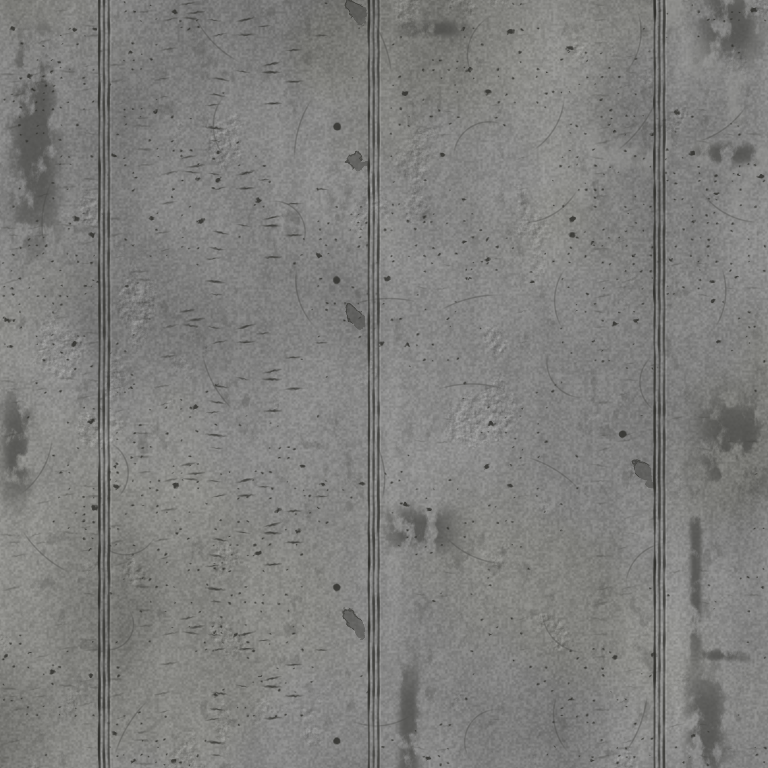
Write a Shadertoy shader that draws this texture.

```glsl
const vec3 CONCRETE = vec3(0.506, 0.506, 0.503);
const vec3 STAIN = vec3(0.285, 0.285, 0.275);
const vec3 PIT = vec3(0.17, 0.17, 0.155);
const vec3 CHALK = vec3(0.60, 0.60, 0.59);
const float SEAMS[3] = float[3](0.1355, 0.4865, 0.8585);
const float GROOVE_GAP = 0.0062;
const float GROOVE_HALF_WIDTH = 0.0009;
const float CLOUD = 0.17;
const float GRAIN = 0.085;
const float RELIEF = 0.07;
const float CHIP_PERIOD = 0.2;
const float CHIP_START = 0.185;
// Stain boxes: centre, half size
const vec4 STAINS[11] = vec4[11](
    vec4(0.045, 0.82, 0.032, 0.15), vec4(0.022, 0.42, 0.020, 0.07),
    vec4(0.955, 0.42, 0.050, 0.07), vec4(0.906, 0.25, 0.008, 0.13),
    vec4(0.940, 0.147, 0.036, 0.008), vec4(0.532, 0.05, 0.014, 0.09),
    vec4(0.565, 0.962, 0.042, 0.010), vec4(0.950, 0.80, 0.050, 0.014),
    vec4(0.950, 0.97, 0.040, 0.05), vec4(0.545, 0.31, 0.050, 0.028),
    vec4(0.920, 0.05, 0.026, 0.08));

float hash(vec2 p) {
    vec3 q = fract(p.xyx * 0.1031);
    q += dot(q, q.yzx + 33.33);
    return fract((q.x + q.y) * q.z);
}

float noise(vec2 p) {
    vec2 i = floor(p), f = fract(p);
    f = f * f * (3.0 - 2.0 * f);
    return mix(mix(hash(i), hash(i + vec2(1, 0)), f.x),
               mix(hash(i + vec2(0, 1)), hash(i + vec2(1, 1)), f.x), f.y);
}

float fbm(vec2 p) {
    float sum = 0.0, amp = 0.5;
    for (int i = 0; i < 5; i++) {
        sum += amp * noise(p);
        p = mat2(1.6, 1.2, -1.2, 1.6) * p + 7.3;
        amp *= 0.5;
    }
    return sum / 0.97;
}

// Ragged ellipses scattered over a grid whose rows recur after a period
float marks(vec2 p, vec2 grid, float period, float chance, vec2 size, float px) {
    vec2 q = p * grid, cell = floor(q);
    vec2 id = vec2(cell.x, mod(cell.y, period)) + grid;
    vec2 jitter = (vec2(hash(id), hash(id + 17.3)) - 0.5) * 0.4;
    vec2 d = (q - cell - 0.5 - jitter) / grid;
    d.y += d.x * (hash(id + 5.9) - 0.6) * 0.5;
    d += (vec2(noise(p * 330.0), noise(p * 330.0 + 50.0)) - 0.5) * size.y;
    vec2 radius = size * mix(0.35, 1.0, hash(id + 41.7));
    float soft = px / radius.y;
    float cluster = smoothstep(0.2, 0.8, noise(id / grid * 9.0));
    return step(hash(id + 73.1), chance * cluster)
         * (1.0 - smoothstep(1.0 - soft, 1.0 + soft, length(d / radius)));
}

// Sparse hairline arcs
float scratches(vec2 p, float grid, float px) {
    vec2 cell = floor(p * grid), f = (fract(p * grid) - 0.5) / grid;
    float turn = 6.283 * hash(cell + 3.1), radius = mix(0.3, 1.5, hash(cell + 8.7)) / grid;
    vec2 axis = vec2(cos(turn), sin(turn));
    float across = abs(length(f + axis * radius) - radius);
    float fade = 1.0 - smoothstep(0.2, 0.42, length(f) * grid);
    return step(hash(cell + 12.4), 0.4) * fade * (1.0 - smoothstep(0.0, 0.0006 + px, across));
}

void mainImage(out vec4 fragColor, in vec2 fragCoord) {
    vec2 p = fragCoord / iResolution.xy;
    float px = 1.0 / iResolution.y;

    // Cloudy body, vertical streaks and fine grain
    float tone = (fbm(p * vec2(7.0, 5.0)) - 0.5) * CLOUD;
    tone += (noise(p * vec2(55.0, 4.0)) - 0.5) * 0.025;
    tone += (noise(p * 370.0) - 0.5) * GRAIN;

    // Side-lit relief, stronger on crumbled patches
    vec2 lightStep = vec2(-0.0018, 0.0018);
    float rough = smoothstep(0.66, 0.76, fbm(p * vec2(17.0, 11.0) + 31.0));
    float slope = fbm(p * 130.0) - fbm((p + lightStep) * 130.0);
    tone += slope * RELIEF * (1.0 + 4.0 * rough);
    vec3 color = CONCRETE + tone;
    color.b -= 0.012 * smoothstep(0.45, 0.7, fbm(p * 4.0 + 11.0));

    // Chalky bloom on the upper right
    float bloomArea = smoothstep(0.65, 0.75, p.x) * smoothstep(0.65, 0.8, p.y);
    color = mix(color, CHALK, 0.5 * bloomArea * smoothstep(0.54, 0.75, fbm(p * vec2(24.0, 15.0) + 60.0)));

    // Blotchy damp stains
    float blotch = fbm(p * vec2(75.0, 50.0)) * 0.65 + fbm(p * vec2(24.0, 14.0) + 9.0) * 0.35;
    float stain = 0.35 * smoothstep(0.62, 0.74, blotch);
    for (int i = 0; i < 11; i++) {
        vec2 r = (p - STAINS[i].xy) / STAINS[i].zw;
        float area = 1.0 - smoothstep(0.3, 1.5, pow(dot(r * r, r * r), 0.25));
        stain = max(stain, area * smoothstep(0.42, 0.60, blotch + 0.06 * area));
    }
    color = mix(color, STAIN, 0.72 * stain);

    // Pits, recurring horizontal nicks and scratches
    float pits = marks(p, vec2(95.0), 95.0, 0.22, vec2(0.0017, 0.0014), px);
    pits = max(pits, marks(p, vec2(37.0), 37.0, 0.16, vec2(0.0042, 0.0032), px));
    float nicks = marks(p, vec2(30.0, 100.0), 20.0, 0.22, vec2(0.009, 0.0014), px);
    nicks *= mix(0.25, 0.75, smoothstep(0.16, 0.3, p.x) * (1.0 - smoothstep(0.47, 0.49, p.x)));
    color = mix(color, PIT, max(0.8 * pits, nicks));
    color = mix(color, STAIN, 0.4 * scratches(p, 9.0, px));

    // Chips and round holes beside the seams, one per period
    float row = floor((p.y - CHIP_START + 0.5 * CHIP_PERIOD) / CHIP_PERIOD);
    float chipSeam = row == 1.0 ? SEAMS[2] : SEAMS[1];
    vec2 chipPos = p - vec2(chipSeam - 0.021, CHIP_START + row * CHIP_PERIOD);
    float ragged = (fbm(p * 90.0) - 0.5) * 1.8;
    float chip = length((chipPos + vec2(chipPos.y * 0.6, 0.0)) / vec2(0.011, 0.016)) + ragged;
    color = mix(color, STAIN, 0.55 * (1.0 - smoothstep(0.85, 1.0, chip)));
    color = mix(color, PIT, 0.6 * (1.0 - smoothstep(0.0, 0.2, abs(chip - 0.95))) * step(chipPos.x, chipPos.y));
    float hole = length(chipPos - vec2(-0.027, 0.05)) + ragged * 0.002;
    color = mix(color, PIT, 0.8 * (1.0 - smoothstep(0.005 - px, 0.005 + px, hole)));

    // Seams: three grooves with pale ridges and a chalky strip alongside
    for (int i = 0; i < 3; i++) {
        float x = p.x - SEAMS[i] + (noise(vec2(p.y * 45.0, float(i) * 9.0)) - 0.5) * 0.0008;
        float strip = 1.0 - smoothstep(0.004, 0.014, abs(x - 0.026));
        color += 0.03 * strip * float(min(i, 1)) * noise(p * vec2(30.0, 9.0));
        float band = 1.0 - smoothstep(GROOVE_GAP, GROOVE_GAP + 0.003, abs(x));
        color = mix(color, CONCRETE * 0.96 + tone, 0.6 * band);
        for (int k = -1; k <= 1; k++) {
            float offset = x - float(k) * GROOVE_GAP;
            float wear = noise(vec2(p.y * 60.0, float(i * 3 + k) * 5.0 + 20.0));
            float halfWidth = GROOVE_HALF_WIDTH * mix(0.7, 1.5, wear);
            float groove = 1.0 - smoothstep(halfWidth - px * 0.5, halfWidth + px, abs(offset));
            float ridge = 1.0 - smoothstep(0.0, 0.0016, abs(offset - 0.0028));
            color += 0.05 * ridge;
            color = mix(color, PIT, groove * mix(0.55, 0.95, wear) * (k == -1 ? 1.0 : 0.8));
        }
    }
    fragColor = vec4(clamp(color, 0.0, 1.0), 1.0);
}
```
